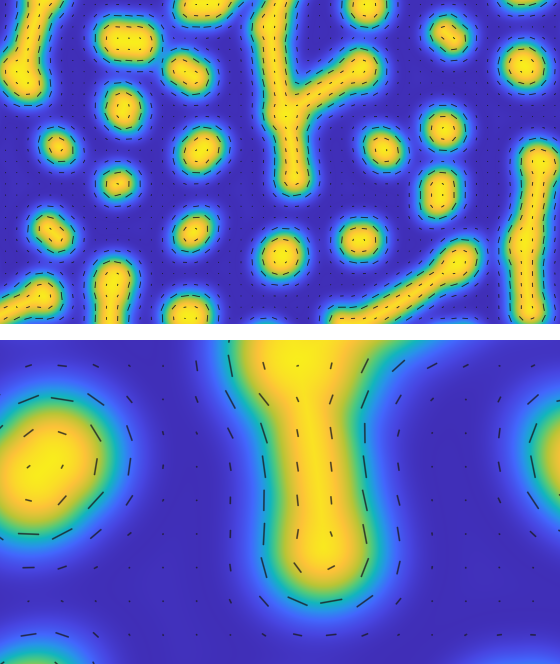
Top: the whole. Bottom: its middle third, enlarged.
Reproduce this pattern procedurally as a WebGL 1 fragment shader.

```glsl
precision highp float;
// Phase-separated droplets and branching worms, coloured from indigo to yellow,
// overlaid with a grid of small dark ticks that run along the level lines.
// Droplets sit on a jittered, staggered lattice; capsules join some neighbours.
uniform vec2 u_resolution;

const float CELL = 0.25;
const float TICK_SPACING = 0.0346;

vec2 hash2(vec2 p) {
  vec3 q = fract(p.xyx * vec3(0.1031, 0.1030, 0.0973));
  q += dot(q, q.yzx + 33.33);
  return fract((q.xx + q.yz) * q.zy);
}

float smoothMin(float a, float b, float k) {
  float h = max(k - abs(a - b), 0.0) / k;
  return min(a, b) - h * h * k * 0.25;
}

float segment(vec2 p, vec2 a, vec2 b) {
  vec2 pa = p - a, ba = b - a;
  return length(pa - ba * clamp(dot(pa, ba) / (dot(ba, ba) + 1e-6), 0.0, 1.0));
}

// Centre of the droplet in a lattice cell; odd columns are raised by half a cell
vec2 dropletCentre(vec2 id) {
  vec2 jitter = 0.4 * (hash2(id + 17.0) - 0.5);
  return (id + 0.5 + jitter + vec2(0.0, 0.5 * mod(id.x, 2.0))) * CELL - vec2(0.0, 0.1);
}

// Signed distance to the union of droplets and links
float shapes(vec2 p) {
  p += 0.018 * sin(p.yx * 8.0 + vec2(1.0, 4.0));
  vec2 base = floor((p + vec2(0.0, 0.1)) / CELL);
  float d = 0.5;
  for (int i = -2; i <= 1; i++) {
    for (int j = -2; j <= 1; j++) {
      vec2 id = base + vec2(float(i), float(j));
      vec2 centre = dropletCentre(id);

      // Slightly elongated droplet
      vec2 rnd = hash2(id + 53.0);
      float angle = 6.2832 * rnd.x;
      vec2 stretch = 0.03 * rnd.x * rnd.x * vec2(cos(angle), sin(angle));
      float radius = mix(0.042, 0.074, rnd.y);
      d = smoothMin(d, segment(p, centre - stretch, centre + stretch) - radius, 0.035);

      // Upward trunk and sideways branch
      if (fract(0.37 * id.x + 0.08 * id.y + 0.82) < 0.18) {
        vec2 above = dropletCentre(id + vec2(0.0, 1.0));
        d = smoothMin(d, segment(p, centre, above) - 0.05, 0.035);
      }
      if (fract(0.72 * id.x + 0.36 * id.y + 0.15) < 0.08) {
        vec2 beside = dropletCentre(id + vec2(1.0, mod(id.x, 2.0)));
        d = smoothMin(d, segment(p, centre, beside) - 0.046, 0.035);
      }
    }
  }
  return d;
}

// Concentration: a diffuse interface with a faint depleted rim outside
float concentration(vec2 p) {
  float d = shapes(p);
  return 0.015 + 0.97 / (1.0 + exp(64.0 * d)) + 0.03 * smoothstep(0.05, 0.11, d);
}

vec3 palette(float t) {
  t = clamp(t, 0.0, 1.0) * 8.0;
  vec3 c = vec3(0.24, 0.15, 0.66);
  c = mix(c, vec3(0.28, 0.27, 0.88), clamp(t, 0.0, 1.0));
  c = mix(c, vec3(0.26, 0.40, 0.99), clamp(t - 1.0, 0.0, 1.0));
  c = mix(c, vec3(0.16, 0.57, 0.92), clamp(t - 2.0, 0.0, 1.0));
  c = mix(c, vec3(0.07, 0.71, 0.74), clamp(t - 3.0, 0.0, 1.0));
  c = mix(c, vec3(0.32, 0.79, 0.48), clamp(t - 4.0, 0.0, 1.0));
  c = mix(c, vec3(0.72, 0.77, 0.21), clamp(t - 5.0, 0.0, 1.0));
  c = mix(c, vec3(0.99, 0.76, 0.22), clamp(t - 6.0, 0.0, 1.0));
  return mix(c, vec3(0.97, 0.98, 0.08), clamp(t - 7.0, 0.0, 1.0));
}

// Coverage of the tick nearest to p, longer where the slope is steeper
float tick(vec2 p, float pixel) {
  vec2 centre = (floor(p / TICK_SPACING) + 0.5) * TICK_SPACING;
  vec2 e = vec2(0.004, 0.0);
  float here = concentration(centre);
  vec2 slope = vec2(concentration(centre + e.xy), concentration(centre + e.yx)) - here;
  vec2 halfTick = vec2(-slope.y, slope.x) / e.x * 0.0007;
  halfTick *= min(1.0, 0.011 / (length(halfTick) + 1e-6));
  float d = segment(p, centre - halfTick, centre + halfTick);
  return 1.0 - smoothstep(0.0, 0.0008 + 0.8 * pixel, d);
}

void main() {
  vec2 p = gl_FragCoord.xy / u_resolution.y;
  vec3 color = palette(concentration(p));
  color = mix(color, vec3(0.1, 0.1, 0.12), 0.8 * tick(p, 1.0 / u_resolution.y));
  gl_FragColor = vec4(color, 1.0);
}
```
